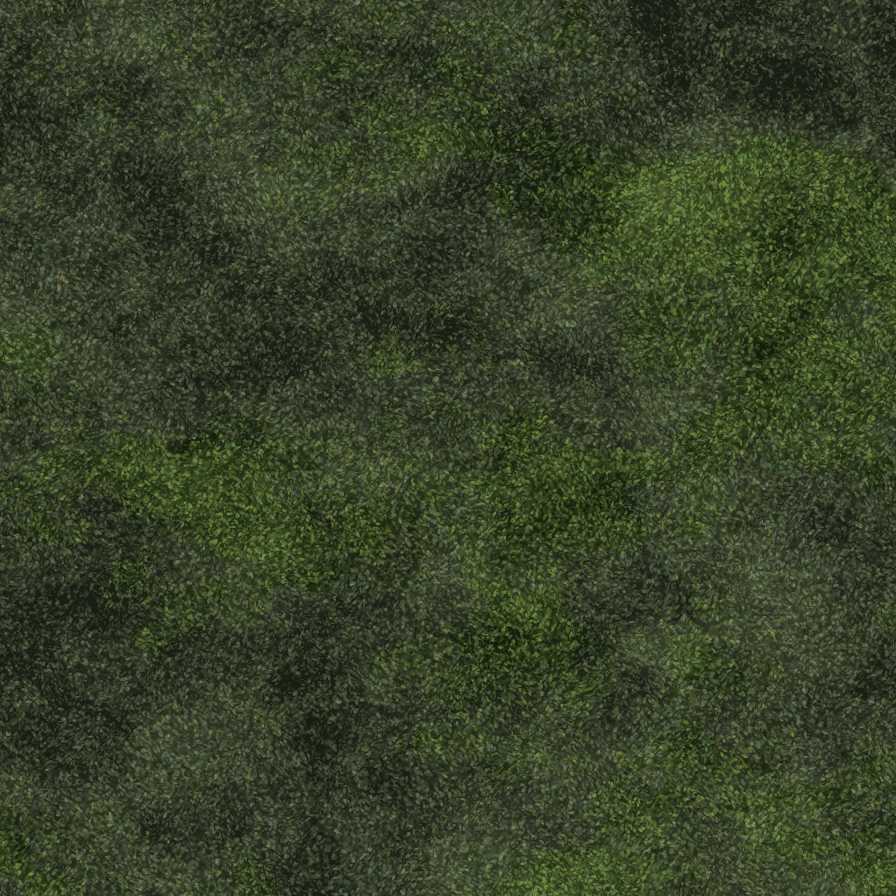
Reproduce this texture procedurally as a three.js fragment shader.

```glsl
#define PATCH_SCALE 3.8
#define FROND_SCALE 98.0
#define MOSS_EDGE vec2(0.49, 0.67)
#define GRAIN_CONTRAST 1.5
#define MEAN_TONE 0.425
#define DULL_DARK vec3(0.088, 0.105, 0.070)
#define DULL_LIGHT vec3(0.435, 0.49, 0.335)
#define MOSS_DARK vec3(0.065, 0.105, 0.035)
#define MOSS_LIGHT vec3(0.39, 0.48, 0.235)
#define PALE_TIP vec3(0.48, 0.52, 0.37)

varying vec2 vUv;

vec3 hash3(vec2 p) {
  vec3 q = fract(p.xyx * vec3(0.1031, 0.1030, 0.0973));
  q += dot(q, q.yxz + 33.33);
  return fract((q.xxy + q.yzz) * q.zyx);
}

// Smooth cellular noise: values of nearby cell points, weighted by distance
float softCells(vec2 p) {
  vec2 cell = floor(p);
  float sum = 0.0;
  float weights = 0.0;
  for (int y = -1; y <= 1; y++) {
    for (int x = -1; x <= 1; x++) {
      vec2 id = cell + vec2(float(x), float(y));
      vec3 rnd = hash3(id);
      vec2 d = p - id - rnd.xy;
      float w = exp(-5.5 * dot(d, d));
      sum += w * rnd.z;
      weights += w;
    }
  }
  return sum / weights;
}

// Octaves of soft cells, turned and shifted at each step
float cloudy(vec2 p) {
  float sum = 0.0;
  float amp = 0.5;
  for (int i = 0; i < 5; i++) {
    sum += amp * softCells(p);
    p = mat2(0.96, 0.28, -0.28, 0.96) * p * 2.1 + 17.3;
    amp *= 0.62;
  }
  return sum / 1.195;
}

// Overlapping little fronds: x is tone, y is a random tint
vec2 fronds(vec2 p, float seed) {
  vec2 cell = floor(p);
  vec2 layer = vec2(0.08, 0.5);
  for (int y = -1; y <= 1; y++) {
    for (int x = -1; x <= 1; x++) {
      vec2 id = cell + vec2(float(x), float(y));
      vec3 place = hash3(id + seed);
      vec3 look = hash3(id + seed + 57.0);
      vec2 d = p - id - 0.15 - 0.7 * place.xy;
      float angle = 6.2832 * place.z;
      float c = cos(angle);
      float s = sin(angle);
      d = vec2(c * d.x + s * d.y, c * d.y - s * d.x);
      float e = length(d / vec2(0.65, 0.27 + 0.2 * look.z));
      float cover = 1.0 - smoothstep(0.7, 1.1, e);
      layer = mix(layer, vec2(look.x * (1.12 - 0.4 * e), look.y), cover);
    }
  }
  return layer;
}

void main() {
  // Broad patches, slightly wider than tall, and small hollows
  vec2 ground = vUv * vec2(0.85, 1.1) * PATCH_SCALE;
  float growth = cloudy(ground + 4.7);
  float shade = cloudy(ground * 2.3 + 41.0);
  float hollow = smoothstep(0.42, 0.28, softCells(vUv * vec2(24.0, 32.0) + 9.0));

  // Three sizes of fronds, gently bent so that no grid shows
  vec2 bend = 0.004 * sin(vUv.yx * vec2(43.0, 37.0) + 2.0 * sin(vUv * 19.0));
  vec2 p = (vUv + bend) * FROND_SCALE;
  vec2 coarse = fronds(p, 11.0);
  vec2 medium = fronds(mat2(0.8, 0.6, -0.6, 0.8) * p * 1.7, 131.0);
  vec2 fine = fronds(mat2(0.6, -0.8, 0.8, 0.6) * p * 2.6, 271.0);
  float grain = dot(vec3(coarse.x, medium.x, fine.x) - 0.3, vec3(0.18, 0.36, 0.34));

  // Tone from grain, patches and hollows
  float moss = smoothstep(MOSS_EDGE.x, MOSS_EDGE.y, growth + 0.10 * (medium.y - 0.5));
  float tone = MEAN_TONE + GRAIN_CONTRAST * grain * (0.85 + 0.3 * moss);
  tone += 0.75 * (growth - 0.5) + 0.6 * (shade - 0.5) - 0.08 * hollow;
  tone = clamp(tone, 0.03, 1.15);

  // Dull olive ground, greener moss, brown or cool tints and pale tips
  vec3 color = mix(mix(DULL_DARK, DULL_LIGHT, tone), mix(MOSS_DARK, MOSS_LIGHT, tone), moss);
  float tint = coarse.y + medium.y - 1.0;
  color *= 1.0 + tint * vec3(0.10, 0.0, -0.12);
  float tip = smoothstep(0.96, 0.99, medium.y) * smoothstep(0.3, 0.7, fine.x);
  color = mix(color, PALE_TIP, 0.4 * tip);
  gl_FragColor = vec4(color, 1.0);
}
```
